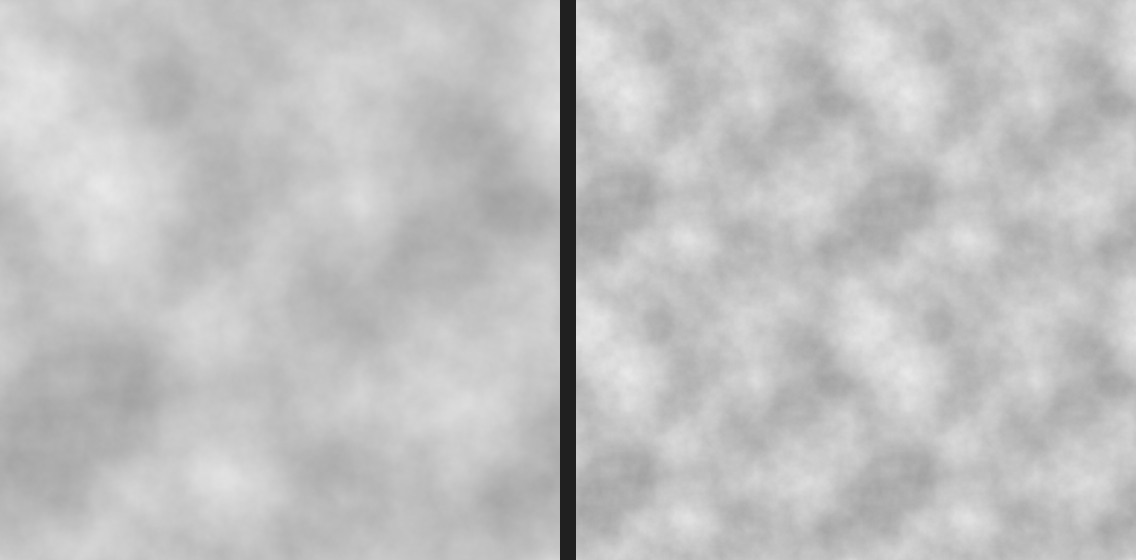
Left: one tile. Right: repeated 2 by 2.
Reproduce this texture procedurally as a WebGL 2 fragment shader.

```glsl
#version 300 es
precision highp float;
precision highp int;

// Soft grey clouds: fractal gradient noise on wrapping lattices, whose
// octaves double in frequency and halve in strength, mapped to a narrow
// band of neutral greys. Every lattice has a whole number of cells.

uniform vec2 u_resolution;
out vec4 fragColor;

const float TAU = 6.2831853;
const int OCTAVES = 7;
const float BASE_CELLS = 3.0;
const float GAIN = 0.52;
const float MEAN_GREY = 0.763;
const float CONTRAST = 0.195;

// Integer hash of a cell and a seed, giving a value from 0 to 1
float hash(ivec2 cell, int seed) {
    uint h = uint(cell.x) * 1597334677u ^ uint(cell.y) * 3812015801u;
    h ^= uint(seed) * 2798796415u;
    h = (h ^ (h >> 16)) * 2146121005u;
    h = (h ^ (h >> 15)) * 2221713035u;
    h ^= h >> 16;
    return float(h >> 8) / 16777216.0;
}

// Slope contribution of one lattice corner, wrapped at the period
float corner(vec2 cell, vec2 offset, float period, int seed) {
    float angle = TAU * hash(ivec2(mod(cell, period)), seed);
    return dot(vec2(cos(angle), sin(angle)), offset);
}

// Gradient noise that repeats after a whole number of cells
float tiledNoise(vec2 p, float period, int seed) {
    vec2 cell = floor(p);
    vec2 f = p - cell;
    vec2 blend = f * f * f * (f * (f * 6.0 - 15.0) + 10.0);
    vec2 e = vec2(1.0, 0.0);
    float a = corner(cell, f, period, seed);
    float b = corner(cell + e.xy, f - e.xy, period, seed);
    float c = corner(cell + e.yx, f - e.yx, period, seed);
    float d = corner(cell + e.xx, f - e.xx, period, seed);
    return mix(mix(a, b, blend.x), mix(c, d, blend.x), blend.y);
}

// Sum of octaves, each shifted so that the lattices do not line up
float clouds(vec2 uv, float cells, float gain, int seed) {
    float sum = 0.0;
    float strength = 1.0;
    for (int i = 0; i < OCTAVES; i++) {
        vec2 shift = vec2(0.37, 0.61) * float(i);
        sum += strength * tiledNoise(uv * cells + shift, cells, seed + i);
        cells *= 2.0;
        strength *= gain;
    }
    return sum;
}

void main() {
    vec2 uv = gl_FragCoord.xy / u_resolution;
    float grey = MEAN_GREY + CONTRAST * clouds(uv, BASE_CELLS, GAIN, 17);
    fragColor = vec4(vec3(clamp(grey, 0.0, 1.0)), 1.0);
}
```
